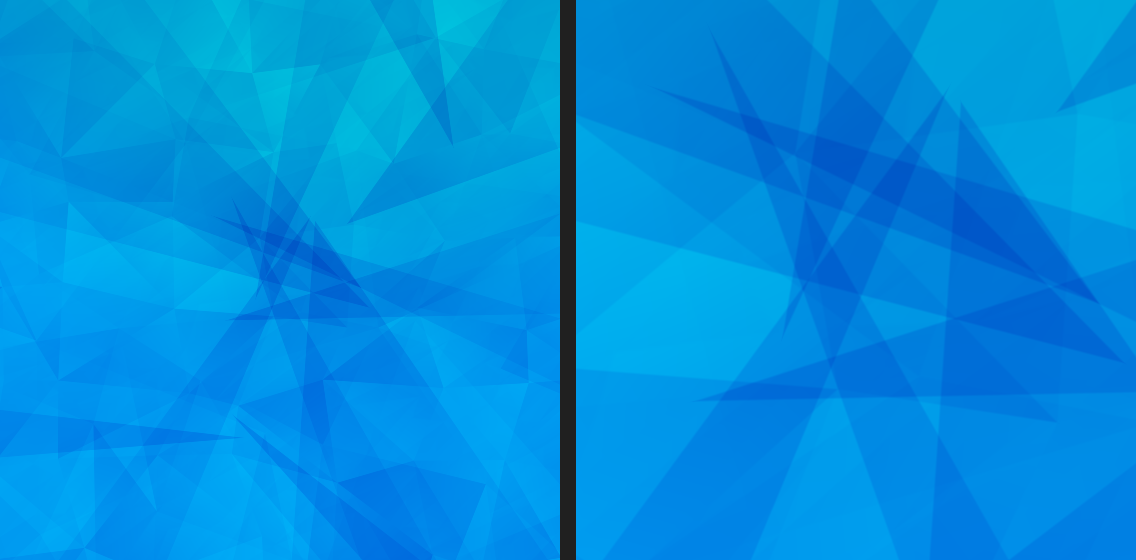
Left, the full canvas; right, a detail of the centre.
Reproduce this background procedurally as a three.js fragment shader.

```glsl
// Blue to teal low-poly background with translucent dark shards crossing near the centre.
varying vec2 vUv;

const vec3 LOW_BLUE = vec3(0.0, 0.605, 0.94);
const vec3 HIGH_TEAL = vec3(0.0, 0.68, 0.845);
const vec3 SHARD_TINT = vec3(0.0, 0.87, 0.972);
const vec3 FACET_LIGHT = vec3(0.0, 0.085, 0.028);
const vec2 FOCUS = vec2(0.54, 0.54);
const float FACET_SIZE = 0.15;
const float PANE_SIZE = 0.23;
const float PLATE_SIZE = 0.4;
const vec2 STREAK_SIZE = vec2(0.13, 0.035);
const float JITTER = 0.64;
const float FACET_CONTRAST = 0.75;
const float PANE_CONTRAST = 0.5;
const float PLATE_CONTRAST = 0.5;
const float STREAK_CONTRAST = 0.12;
const float EDGE = 0.0009;
const float GOLDEN_ANGLE = 2.4;
const int SHARDS = 12;
const int CORE_SHARDS = 8;

float hash(vec2 p) {
  return fract(sin(dot(p, vec2(127.1, 311.7))) * 43758.5453);
}

vec2 hash2(vec2 p) {
  return vec2(hash(p), hash(p + 57.3));
}

float cross2(vec2 a, vec2 b) {
  return a.x * b.y - a.y * b.x;
}

vec2 rotate(vec2 p, float angle) {
  float c = cos(angle), s = sin(angle);
  return vec2(c * p.x + s * p.y, c * p.y - s * p.x);
}

float edgeDistance(vec2 p, vec2 a, vec2 b) {
  return cross2(b - a, p - a) / max(length(b - a), 0.001);
}

float triangleCover(vec2 p, vec2 a, vec2 b, vec2 c, float blur) {
  float side = cross2(b - a, c - a) < 0.0 ? -1.0 : 1.0;
  float d = min(side * edgeDistance(p, a, b),
            min(side * edgeDistance(p, b, c), side * edgeDistance(p, c, a)));
  return smoothstep(-blur, blur, d);
}

vec2 meshVertex(vec2 cell) {
  return cell + JITTER * (hash2(cell) - 0.5);
}

// Each facet has its own level and a linear slope: x = weighted tone, y = weight
vec2 facet(vec2 p, vec2 a, vec2 b, vec2 c, vec2 id, float blur) {
  vec2 slope = 1.6 * (hash2(id + 11.7) - 0.5);
  float tone = hash(id) - 0.5 + dot(p - (a + b + c) / 3.0, slope);
  return vec2(tone, 1.0) * triangleCover(p, a, b, c, blur);
}

// Jittered grid of quads, each split along a random diagonal
float meshTone(vec2 p, float blur) {
  vec2 total = vec2(0.0, 0.0001);
  for (int y = -1; y <= 1; y++) {
    for (int x = -1; x <= 1; x++) {
      vec2 cell = floor(p) + vec2(float(x), float(y));
      vec2 a = meshVertex(cell);
      vec2 b = meshVertex(cell + vec2(1.0, 0.0));
      vec2 c = meshVertex(cell + 1.0);
      vec2 d = meshVertex(cell + vec2(0.0, 1.0));
      if (hash(cell + 5.9) > 0.5) {
        vec2 first = a;
        a = b; b = c; c = d; d = first;
      }
      total += facet(p, a, b, c, cell + 0.21, blur);
      total += facet(p, a, c, d, cell + 0.67, blur);
    }
  }
  return total.x / total.y;
}

// Wedge that starts past the focus and opens outwards, fading with distance
float shardStrength(vec2 p, float index) {
  vec2 seed = vec2(index, 3.7);
  bool isCore = index < float(CORE_SHARDS);
  float angle = GOLDEN_ANGLE * index + 0.9 * hash(seed);
  float halfAngle = mix(0.08, 0.34, pow(hash(seed + 1.3), 1.4));
  float overshoot = isCore ? mix(0.05, 0.2, hash(seed + 2.1)) : -0.1;
  float sideways = (hash(seed + 4.4) - 0.5) * (isCore ? 0.2 : 0.8);
  vec2 q = rotate(p - FOCUS, angle) + vec2(overshoot, sideways);
  float inside = q.x * sin(halfAngle) - abs(q.y) * cos(halfAngle);
  float fade = mix(1.15, 0.45, smoothstep(0.05, 0.6, q.x));
  return smoothstep(-EDGE, EDGE, inside) * fade;
}

void main() {
  // Base gradient, most teal at the upper middle
  float height = vUv.y - 0.7 * pow(vUv.x - 0.6, 2.0);
  vec3 colour = mix(LOW_BLUE, HIGH_TEAL, smoothstep(0.2, 0.88, height));

  // Overlaid meshes from small facets to large plates, with faint diagonal streaks
  vec2 pane = rotate(vUv, 1.1) / PANE_SIZE + 19.0;
  vec2 plate = rotate(vUv, 0.6) / PLATE_SIZE + 7.0;
  vec2 streak = rotate(vUv, 0.65) / STREAK_SIZE + 31.0;
  float tone = FACET_CONTRAST * meshTone(vUv / FACET_SIZE + 3.0, EDGE / FACET_SIZE);
  tone += PANE_CONTRAST * meshTone(pane, EDGE / PANE_SIZE);
  tone += PLATE_CONTRAST * meshTone(plate, EDGE / PLATE_SIZE);
  tone += STREAK_CONTRAST * meshTone(streak, EDGE / STREAK_SIZE.y);
  colour += FACET_LIGHT * tone;

  // Overlapping shards multiply to deep blue
  for (int i = 0; i < SHARDS; i++) {
    colour *= mix(vec3(1.0), SHARD_TINT, shardStrength(vUv, float(i)));
  }
  gl_FragColor = vec4(clamp(colour, 0.0, 1.0), 1.0);
}
```
